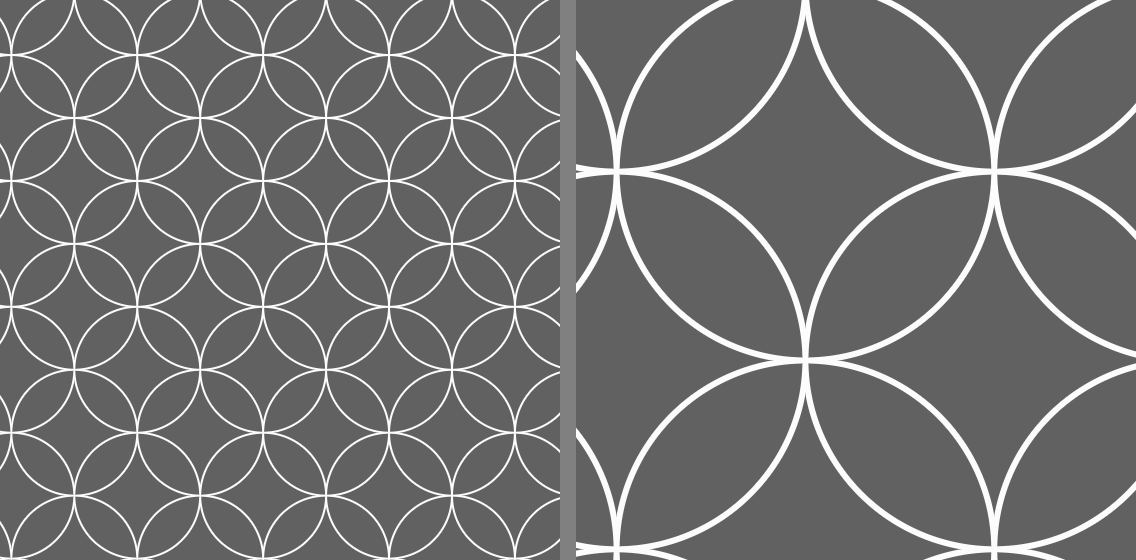
Left: the whole. Right: its middle third, enlarged.
A Shadertoy shader for this pattern:

```glsl
// Overlapping circles: a lattice of thin white rings on grey, forming four-petal flowers.

#define PERIOD 0.2248               // spacing of the circles, in canvas heights
#define CROSSING vec2(0.4699, 0.4521) // a point where four petals meet
#define LINE_WIDTH 0.0036
#define GROUND_COLOR vec3(0.38)
#define LINE_COLOR vec3(0.99)

// Distance to the nearest ring of a square lattice of touching circles.
float ringLattice(vec2 p, vec2 center) {
    vec2 cell = (fract((p - center) / PERIOD + 0.5) - 0.5) * PERIOD;
    return abs(length(cell) - 0.5 * PERIOD);
}

void mainImage(out vec4 fragColor, in vec2 fragCoord) {
    vec2 p = fragCoord / iResolution.y;
    float pixel = 1.0 / iResolution.y;

    // Two lattices, offset by half a period in both directions
    vec2 halfStep = vec2(0.5 * PERIOD, 0.0);
    float dist = min(ringLattice(p, CROSSING + halfStep.xy),
                     ringLattice(p, CROSSING + halfStep.yx));

    // Line coverage, softened over one pixel
    float line = clamp((0.5 * LINE_WIDTH - dist) / pixel + 0.5, 0.0, 1.0);
    fragColor = vec4(mix(GROUND_COLOR, LINE_COLOR, line), 1.0);
}
```
